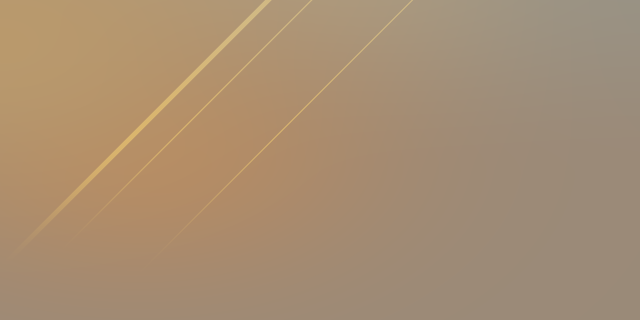
This background is drawn by a Shadertoy shader. Its source:

```glsl
// Soft copper and taupe gradient crossed by three fading golden diagonals.

// Background colours
const vec3 TAUPE  = vec3(0.605, 0.540, 0.472);
const vec3 SAND   = vec3(0.670, 0.610, 0.510);
const vec3 GREY   = vec3(0.600, 0.575, 0.520);
const vec3 COPPER = vec3(0.710, 0.540, 0.385);
const vec3 AMBER  = vec3(0.725, 0.600, 0.425);

// Glow centres and radii, in canvas heights
const vec2 COPPER_CENTRE = vec2(0.45, 0.52);
const vec2 COPPER_RADII  = vec2(0.75, 0.42);
const vec2 AMBER_CENTRE  = vec2(0.00, 0.87);
const vec2 AMBER_RADII   = vec2(0.70, 0.42);

// Diagonals: x - y offset, half width, height where the fade starts and ends
const int LINE_COUNT = 3;
const vec4 LINES[LINE_COUNT] = vec4[](
    vec4(-0.161, 0.0072, 0.16, 0.58),
    vec4(-0.026, 0.0019, 0.20, 0.62),
    vec4( 0.289, 0.0019, 0.13, 0.62)
);
const vec3 GOLD      = vec3(0.870, 0.725, 0.430);
const vec3 PALE_GOLD = vec3(0.835, 0.740, 0.520);
const float LINE_OPACITY = 0.9;

float glow(vec2 p, vec2 centre, vec2 radii) {
    vec2 q = (p - centre) / radii;
    return exp(-dot(q, q));
}

vec3 background(vec2 p) {
    vec3 top = mix(SAND, GREY, smoothstep(1.0, 2.0, p.x));
    vec3 colour = mix(TAUPE, top, smoothstep(0.45, 1.1, p.y));
    colour = mix(colour, COPPER, glow(p, COPPER_CENTRE, COPPER_RADII));
    return mix(colour, AMBER, glow(p, AMBER_CENTRE, AMBER_RADII));
}

// Antialiased 45 degree stripe that fades out towards its lower end
float diagonal(vec2 p, vec4 line, float pixel) {
    float dist = abs(p.x - p.y - line.x) * inversesqrt(2.0);
    float coverage = clamp(0.5 + (line.y - dist) / pixel, 0.0, 1.0);
    return coverage * smoothstep(line.z, line.w, p.y);
}

void mainImage(out vec4 fragColor, in vec2 fragCoord) {
    float pixel = 1.0 / iResolution.y;
    vec2 p = fragCoord * pixel;
    vec3 colour = background(p);

    // Golden lines, paler towards the top
    vec3 lineColour = mix(GOLD, PALE_GOLD, smoothstep(0.55, 1.0, p.y));
    for (int i = 0; i < LINE_COUNT; i++) {
        colour = mix(colour, lineColour, LINE_OPACITY * diagonal(p, LINES[i], pixel));
    }
    fragColor = vec4(colour, 1.0);
}
```
